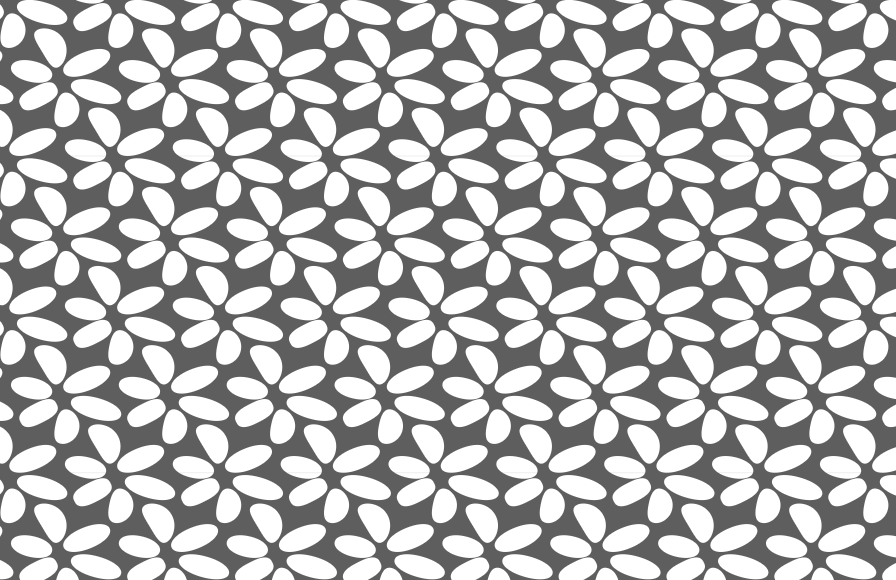
This pattern is drawn by a Shadertoy shader. Its source:

```glsl
// White six-petalled flowers in staggered rows on a dark grey ground.

const vec3  GROUND_COLOR = vec3(0.37);
const vec3  PETAL_COLOR  = vec3(1.0);
const float ROWS         = 7.324;             // flower rows in the canvas height
const float COLUMN_WIDTH = 1.362;             // flower spacing, in row heights
const vec2  ORIGIN       = vec2(5.529, 3.314); // heart of one flower, in row heights
const float SEAM_PERIOD  = 4.0;               // rows between faint tile seams
const float SEAM_OFFSET  = 2.04;
const float SEAM_WIDTH   = 0.012;
const float SEAM_SHADE   = 0.07;

struct Petal {
    vec2  center;    // from the heart of the flower
    float angle;     // outward direction in degrees
    vec2  halfSize;  // along and across the petal
    float bend;      // sideways bulge that flattens one flank
    float power;     // 2 is an ellipse, higher is boxier
};

const int PETAL_COUNT = 6;
const Petal PETALS[PETAL_COUNT] = Petal[PETAL_COUNT](
    Petal(vec2(-0.154,  0.399),  121.0, vec2(0.270, 0.157), -0.069, 2.1),
    Petal(vec2( 0.333,  0.216),   22.0, vec2(0.314, 0.137),  0.0,   2.1),
    Petal(vec2( 0.451, -0.147),  -16.0, vec2(0.328, 0.132),  0.0,   2.1),
    Petal(vec2( 0.049, -0.377), -101.5, vec2(0.220, 0.152),  0.039, 2.1),
    Petal(vec2(-0.275, -0.206),  207.0, vec2(0.255, 0.127),  0.0,   2.7),
    Petal(vec2(-0.363,  0.108),  167.0, vec2(0.265, 0.132),  0.0,   2.1)
);

// Approximate signed distance to a bent superellipse.
float petalDistance(vec2 p, Petal petal) {
    float a = radians(petal.angle);
    vec2 axis = vec2(cos(a), sin(a));
    p -= petal.center;
    vec2 q = vec2(dot(p, axis), dot(p, vec2(-axis.y, axis.x)));

    float along = q.x / petal.halfSize.x;
    q.y -= petal.bend * (1.0 - along * along);

    vec2 u = abs(q) / petal.halfSize;
    float n = petal.power;
    float k = max(pow(pow(u.x, n) + pow(u.y, n), 1.0 / n), 1e-4);
    vec2 slope = sign(q) * pow(u / k, vec2(n - 1.0)) / petal.halfSize;
    slope.x += slope.y * 2.0 * petal.bend * along / petal.halfSize.x;
    return (k - 1.0) / max(length(slope), 1e-4);
}

float flowerDistance(vec2 p) {
    float d = 1e3;
    for (int i = 0; i < PETAL_COUNT; i++) {
        d = min(d, petalDistance(p, PETALS[i]));
    }
    return d;
}

// Nearest flower in the staggered lattice, including overhanging neighbours.
float patternDistance(vec2 p) {
    float d = 1e3;
    float nearestRow = round(p.y);
    for (int j = -1; j <= 1; j++) {
        float row = nearestRow + float(j);
        float shift = 0.5 * mod(row, 2.0);
        float nearestColumn = round(p.x / COLUMN_WIDTH - shift);
        for (int i = -1; i <= 1; i++) {
            float column = nearestColumn + float(i) + shift;
            d = min(d, flowerDistance(p - vec2(column * COLUMN_WIDTH, row)));
        }
    }
    return d;
}

void mainImage(out vec4 fragColor, in vec2 fragCoord) {
    float pixel = ROWS / iResolution.y;
    vec2 p = fragCoord * pixel - ORIGIN;

    // Petals with one pixel of edge smoothing
    float coverage = clamp(0.5 - patternDistance(p) / pixel, 0.0, 1.0);

    // Hairline seams, visible only on the petals
    float seamY = p.y - SEAM_OFFSET;
    float seamDistance = abs(seamY - SEAM_PERIOD * round(seamY / SEAM_PERIOD));
    float seam = clamp(0.5 + (0.5 * SEAM_WIDTH - seamDistance) / pixel, 0.0, 1.0);

    vec3 petalColor = PETAL_COLOR * (1.0 - SEAM_SHADE * seam);
    fragColor = vec4(mix(GROUND_COLOR, petalColor, coverage), 1.0);
}
```
